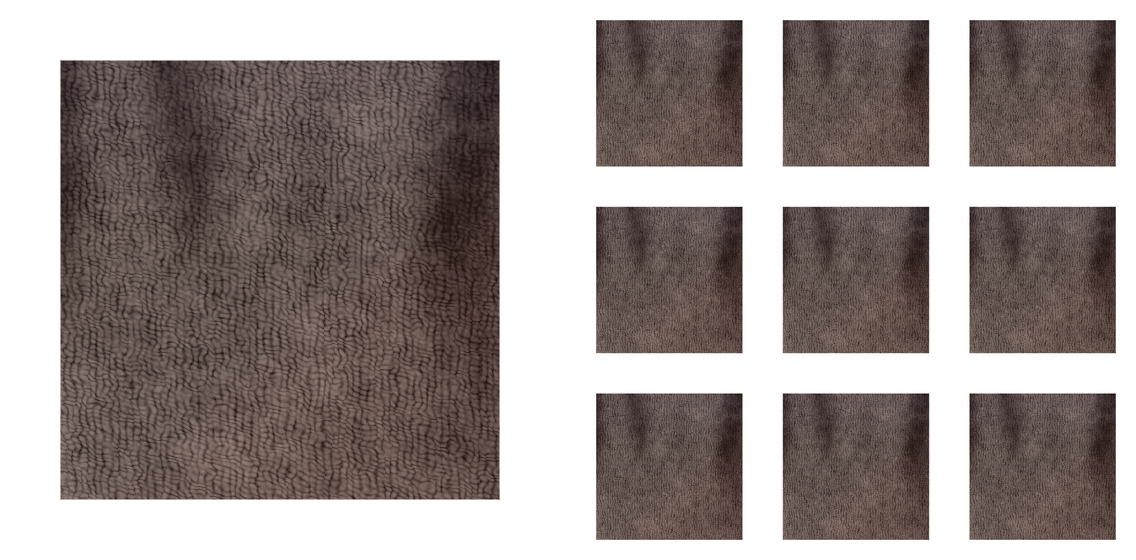
Left, the tile; right, the same tile 3 across and 3 down.
Reproduce this texture procedurally as a Shadertoy shader.

```glsl
// Brown ribbed velvet swatch with dark brushed streaks, centred on a white border.

#define SWATCH_HALF 0.392
#define RIBS 76.0
#define ROWS 108.0
#define WEAVE_DEPTH 0.62
#define GRAIN 0.55
#define STREAK_DEPTH 0.66
#define BASE_TONE 0.60
#define DARK_PILE vec3(0.24, 0.19, 0.17)
#define LIGHT_PILE vec3(0.49, 0.43, 0.40)
#define EDGE_SOFTNESS 0.0012

float hash(vec2 cell) {
    vec3 q = fract(cell.xyx * 0.1031);
    q += dot(q, q.yzx + 33.33);
    return fract((q.x + q.y) * q.z);
}

// Value noise that wraps over the unit square; cells must be whole numbers.
float noise(vec2 uv, vec2 cells, float seed) {
    vec2 p = uv * cells;
    vec2 i = floor(p);
    vec2 f = p - i;
    f = f * f * (3.0 - 2.0 * f);
    vec2 a = mod(i, cells) + seed;
    vec2 b = mod(i + 1.0, cells) + seed;
    return mix(mix(hash(a), hash(vec2(b.x, a.y)), f.x),
               mix(hash(vec2(a.x, b.y)), hash(b), f.x), f.y);
}

// Wrapping fractal noise, roughly 0 to 1.
float cloud(vec2 uv, vec2 cells, float seed) {
    float sum = 0.0, weight = 0.5;
    for (int octave = 0; octave < 4; octave++) {
        sum += weight * noise(uv, cells, seed);
        cells *= 2.0;
        weight *= 0.5;
        seed += 17.0;
    }
    return sum / 0.9375;
}

// Depth of the broken grooves between ribs and stitches.
float grooves(vec2 uv) {
    vec2 wobble = vec2(noise(uv, vec2(44.0, 64.0), 3.0),
                       noise(uv, vec2(52.0, 58.0), 71.0)) - 0.5;
    vec2 p = uv * vec2(RIBS, ROWS) + wobble * vec2(0.9, 1.3);
    float rib = mod(floor(p.x), RIBS);
    float across = fract(p.x) - 0.5;
    p.y += hash(vec2(rib, 7.0)) + 0.5 * across;
    float along = fract(p.y) - 0.5;
    float ribGap = smoothstep(0.15, 0.5, abs(across));
    float stitchGap = smoothstep(0.15, 0.5, abs(along));
    float ribBreak = noise(uv, vec2(RIBS, ROWS * 0.5), 29.0);
    float stitchBreak = noise(uv, vec2(RIBS, ROWS), 113.0);
    return ribGap * (0.2 + 1.1 * ribBreak) + stitchGap * (0.1 + 1.1 * stitchBreak);
}

// A dark band of brushed pile that fades out downwards.
float streak(vec2 p, float centre, float width, float low, float high) {
    float d = (p.x - centre) / width;
    return exp(-d * d) * smoothstep(low, high, p.y);
}

// All brushed streaks; p spans 0 to 1 over the swatch.
float brushedPile(vec2 p, vec2 uv) {
    vec2 warp = vec2(cloud(uv, vec2(9.0, 6.0), 41.0),
                     cloud(uv, vec2(11.0, 5.0), 83.0)) - 0.5;
    vec2 q = p + warp * vec2(0.10, 0.22);
    float drift = 1.0 - p.y;
    float dark = streak(q, 0.27 + 0.13 * drift, 0.085, 0.36, 0.85);
    dark += streak(q, 0.93 - 0.06 * drift, 0.085, 0.22, 0.75);
    dark += 0.9 * streak(p, 0.0, 0.045, 0.25, 0.7);
    dark += 0.35 * streak(p, 1.0, 0.12, -0.4, 0.5);
    return dark * (0.7 + 0.6 * cloud(uv, vec2(26.0, 18.0), 59.0));
}

vec3 velvet(vec2 uv, vec2 p) {
    float dark = clamp(brushedPile(p, uv), 0.0, 1.2);
    float tone = BASE_TONE - STREAK_DEPTH * dark;

    // Broad unevenness of the nap
    tone += 0.55 * (cloud(uv, vec2(7.0, 5.0), 11.0) - 0.5);
    tone += 0.25 * (noise(uv, vec2(34.0, 30.0), 19.0) - 0.5);

    // Woven relief, softer where the pile lies dark
    tone += WEAVE_DEPTH * (0.5 - grooves(uv)) * (1.0 - 0.5 * min(dark, 1.0));

    // Fine fibres
    float fibres = 0.6 * noise(uv, vec2(250.0, 210.0), 5.0)
                 + 0.4 * noise(uv, vec2(150.0, 190.0), 97.0);
    tone += GRAIN * (fibres - 0.5);

    // Cool cast at the top, warm cast at the lower right
    vec3 colour = mix(DARK_PILE, LIGHT_PILE, clamp(tone, -0.4, 1.3));
    colour += vec3(-0.004, -0.004, 0.016) * smoothstep(0.35, 1.0, p.y);
    colour += vec3(0.016, -0.006, -0.006) * smoothstep(0.9, 1.6, p.x + 1.0 - p.y);
    return colour;
}

void mainImage(out vec4 fragColor, in vec2 fragCoord) {
    vec2 uv = fragCoord / iResolution.xy;
    vec2 centred = uv - 0.5;
    vec2 p = centred / (2.0 * SWATCH_HALF) + 0.5;
    float outside = max(abs(centred.x), abs(centred.y)) - SWATCH_HALF;
    float border = smoothstep(-EDGE_SOFTNESS, EDGE_SOFTNESS, outside);
    fragColor = vec4(mix(velvet(uv, p), vec3(1.0), border), 1.0);
}
```
